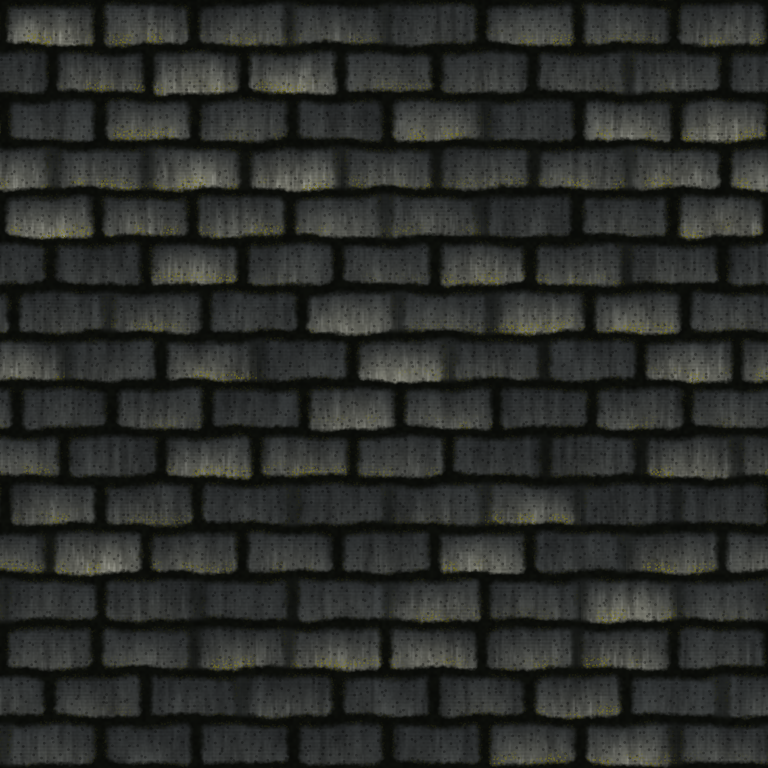
Reproduce this texture procedurally as a Shadertoy shader.

```glsl
// Dark, weathered stone brick wall: 16 staggered courses of 8 rounded blocks.
// Each block is a rough rounded box, shaded darker at the top and paler toward
// its lower middle, then worn with drips, pits, fine ridges and lichen specks.

const float COURSES = 16.0;
const float BLOCKS = 8.0;
const float TAU = 6.2831853;

const vec3 MORTAR = vec3(0.040, 0.046, 0.034);
const vec3 STONE_DARK = vec3(0.150, 0.161, 0.166);
const vec3 STONE_PALE = vec3(0.470, 0.470, 0.425);
const vec3 LICHEN = vec3(0.500, 0.480, 0.100);
const vec3 MOSS = vec3(0.180, 0.180, 0.050);

const float CORNER = 0.16;        // lengths are in course heights
const float TOP_GAP = 0.07;
const float EDGE_ROUGHNESS = 0.07;
const float RIDGES = 13.0;        // fine ridges per course
const float RIDGE_DEPTH = 0.06;
const float DRIP_DEPTH = 0.50;
const float GRAIN_DEPTH = 0.22;

float hash(vec2 p) {
    vec3 q = fract(vec3(p.xyx) * 0.1031);
    q += dot(q, q.yzx + 33.33);
    return fract((q.x + q.y) * q.z);
}

float noise(vec2 p) {
    vec2 i = floor(p), f = fract(p);
    f = f * f * (3.0 - 2.0 * f);
    return mix(mix(hash(i), hash(i + vec2(1, 0)), f.x),
               mix(hash(i + vec2(0, 1)), hash(i + vec2(1, 1)), f.x), f.y);
}

// Cellular noise: distance to the nearest scattered point
float cells(vec2 p) {
    vec2 i = floor(p), f = fract(p);
    float nearest = 2.0;
    for (int y = -1; y <= 1; y++)
    for (int x = -1; x <= 1; x++) {
        vec2 c = vec2(x, y);
        vec2 point = vec2(hash(i + c), hash(i + c + 57.0));
        nearest = min(nearest, length(c + point - f));
    }
    return nearest;
}

float roundedBox(vec2 p, vec2 halfSize, float radius) {
    vec2 q = abs(p) - halfSize + radius;
    return length(max(q, 0.0)) + min(max(q.x, q.y), 0.0) - radius;
}

// Horizontal shift of a course, counted from the top, in block widths
float courseShift(float row) {
    float stagger = 0.5 * mod(row + step(13.0, row), 2.0);
    float drift = 0.12 * step(6.0, row) * step(row, 9.0);
    return stagger + drift + 0.01 + 0.06 * hash(vec2(row, 91.0));
}

void mainImage(out vec4 fragColor, in vec2 fragCoord) {
    vec2 uv = fragCoord / iResolution.xy;
    vec2 p = uv * COURSES;

    // Courses with slightly sagging bed joints
    float sag = 0.030 * sin(TAU * (5.0 * uv.x + 7.0 * uv.y))
              + 0.018 * sin(TAU * (13.0 * uv.x - 5.0 * uv.y));
    float y = p.y + sag;
    float row = mod(COURSES - 1.0 - floor(y), COURSES);
    float x = uv.x * BLOCKS - courseShift(row);
    vec2 block = vec2(mod(floor(x), BLOCKS), row);
    vec2 joint = vec2(mod(floor(x + 0.5), BLOCKS), row);
    vec2 local = vec2(2.0 * fract(x) - 1.0, fract(y) - 0.5);

    // Block outline with chipped edges
    float bright = pow(hash(block + 11.3), 1.5);
    float bottomGap = mix(0.085, 0.045, bright);
    vec2 halfSize = vec2(0.90 + 0.04 * hash(block + 5.7),
                         0.5 - 0.5 * (TOP_GAP + bottomGap));
    vec2 center = vec2(0.0, 0.5 * (bottomGap - TOP_GAP));
    float chips = 0.6 * noise(p * 9.0) + 0.5 * cells(p * 12.0) - 0.52;
    float d = roundedBox(local - center, halfSize, CORNER) + EDGE_ROUGHNESS * chips;
    float softness = mix(0.07, 0.15, smoothstep(-0.45, 0.0, local.y));
    float stone = smoothstep(0.03, -softness, d);

    // Some upright joints are almost filled
    float filled = 0.6 * smoothstep(0.55, 0.75, hash(joint + 23.1));
    float upright = smoothstep(0.70, 0.92, abs(local.x))
                  * smoothstep(0.49, 0.34, abs(local.y));
    stone = mix(stone, 1.0, filled * upright);

    // Pale glow toward the lower middle of each block
    float glow = smoothstep(0.55, -0.45, local.y) * (1.0 - 0.6 * local.x * local.x);
    vec3 color = mix(STONE_DARK, STONE_PALE, glow * (0.17 + 0.75 * bright));

    // Drips, blotches, grain, pits and ridges
    float drips = 0.6 * noise(p * vec2(7.0, 0.9)) + 0.4 * noise(p * vec2(17.0, 1.7) + 31.0);
    float blotch = noise(p * 1.7 + 70.0) - 0.5;
    float grain = 0.6 * noise(p * 23.0) + 0.4 * noise(p * 11.0 + 8.0) - 0.5;
    float ridge = sin(TAU * RIDGES * p.y) * noise(p * vec2(1.5, 6.0) + 40.0);
    color *= 1.0 + DRIP_DEPTH * (drips - 0.5) + 0.20 * blotch
           + GRAIN_DEPTH * grain + RIDGE_DEPTH * ridge;
    color *= 1.0 - 0.3 * smoothstep(0.20, 0.08, cells(p * 5.0 + 17.0));
    float streak = smoothstep(0.35, 0.10, cells(p * vec2(9.0, 1.6) + 3.0));
    color += 0.07 * streak * glow * (0.3 + bright);

    // Lichen along the lower edge, moss flecks around the rim
    float specks = smoothstep(0.42, 0.18, cells(p * 15.0 + 5.0));
    float patches = smoothstep(0.35, 0.70, noise(p * 3.1 + 13.0));
    float low = smoothstep(-0.08, -0.42, local.y);
    color = mix(color, LICHEN, 0.75 * specks * patches * low * smoothstep(0.08, 0.6, bright));
    color = mix(MORTAR * (0.8 + 0.5 * noise(p * 14.0)), color, stone);
    float rim = smoothstep(0.09, 0.0, abs(d + 0.02));
    color = mix(color, MOSS, 0.35 * rim * specks * patches);

    fragColor = vec4(color, 1.0);
}
```
